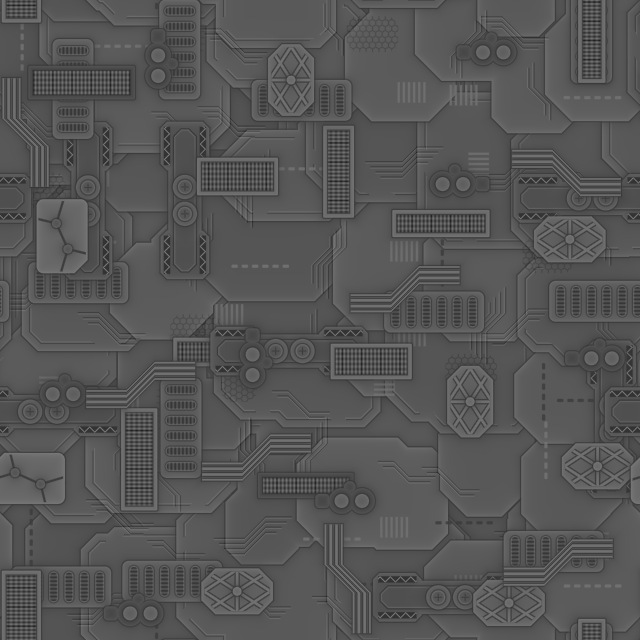
This texture map is drawn by a Shadertoy shader. Its source:

```glsl
// Grey sci-fi hull plating: chamfered panels, circuit traces and machine parts.
// Each layer scatters parts on a jittered, wrapping grid; distance functions
// shape them, and light rims with dark halos give the embossed relief.
float px; // edge smoothing width
vec3 hash3(vec2 c) {
    vec3 p = fract(c.xyx * vec3(.1031, .103, .0973));
    p += dot(p, p.yxz + 33.33);
    return fract((p.xxy + p.yzz) * p.zyx);
}
float fill(float d) { return clamp(.5 - d / px, 0., 1.); }
float box(vec2 p, vec2 b, float r) {
    p = abs(p) - b + r;
    return length(max(p, 0.)) + min(max(p.x, p.y), 0.) - r;
}
float chamfer(vec2 p, vec2 b, float cut) {
    p = abs(p) - b;
    return max(max(p.x, p.y), (p.x + p.y + cut) * .7071);
}
float segment(vec2 p, vec2 a, vec2 b) {
    p -= a; b -= a;
    return length(p - b * clamp(dot(p, b) / dot(b, b), 0., 1.));
}
// Raised body: dark halo, light rim, thin dark outline
void plate(inout float g, float d, float tone) {
    g = mix(g, .25, .5 * exp(-max(d, 0.) / .007));
    float rim = .055 * exp(min(d, 0.) / .004) + .025 * exp(min(d, 0.) / .02);
    g = mix(g, tone + rim, fill(d));
    g = mix(g, .2, .65 * fill(abs(d - .001) - .0008));
}
// Thin groove with a lit edge
void engrave(inout float g, float d, float mask) {
    g += mask * (.07 * fill(abs(d + .0022) - .0008) - .1 * fill(abs(d) - .0008));
}
void strut(inout float g, float d, float mask) {
    g = mix(g, .24, mask * fill(d - .0042));
    g = mix(g, .44, mask * fill(d - .0022));
}
void panel(inout float g, vec2 q, vec3 k, float size) {
    vec2 b = size * (.4 + .35 * k.xy);
    float d = chamfer(q, b, size * .25);
    d = min(d, chamfer(q - b * (k.yz - .5) * 1.6, b.yx * .8, size * .15));
    plate(g, d, .325 + .035 * k.z);
    if (k.x > .5) engrave(g, d + .012, step(.2, fract(q.x * 9. + q.y * 5.)));
}
// Bent traces, dashes, ladders and honeycomb
void detail(inout float g, vec2 q, vec3 k) {
    if (k.x < .5) {
        float y = q.y + clamp(q.x, -.02, .02 * k.y);
        float row = clamp(floor(y / .008 + .5), -1., floor(k.z * 3.));
        engrave(g, y - row * .008, fill(abs(q.x) - .045 - .008 * row));
    } else if (k.x < .7) {
        float d = box(vec2(mod(q.x, .016) - .008, q.y), vec2(.005, .0025), .002);
        g = mix(g, k.z > .5 ? .23 : .46, .8 * fill(max(d, abs(q.x) - .048)));
    } else if (k.x < .86) {
        float bars = abs(mod(q.x, .008) - .004) - .0018;
        g = mix(g, .45, .8 * fill(max(bars, box(q, vec2(.024, .016), 0.))));
    } else {
        vec2 s = vec2(.01, .01732), a = mod(q, s) - s * .5, b = mod(q + s * .5, s) - s * .5;
        vec2 m = abs(dot(a, a) < dot(b, b) ? a : b);
        float comb = 1. - fill(max(m.x, dot(m, vec2(.5, .866))) - .0042);
        g -= .07 * comb * fill(chamfer(q, vec2(.04, .028), .012));
    }
}
// Waisted block with twin dials and zigzag bands
void engine(inout float g, vec2 q) {
    vec2 a = abs(q), c = vec2(a.x - .021, q.y);
    float ends = chamfer(a - vec2(.085, 0), vec2(.038, .038), .01);
    plate(g, min(ends, box(q, vec2(.1, .026), 0.)), .305);
    engrave(g, chamfer(q, vec2(.112, .018), .012), 1.);
    float zig = abs(abs(fract(q.x / .016) - .5) * .016 - a.y + .024) - .0012;
    g = mix(g, mix(.2, .46, fill(zig)), fill(box(a - vec2(.085, .028), vec2(.03, .005), 0.)));
    plate(g, length(c) - .019, .32);
    engrave(g, length(c) - .012, 1.);
    engrave(g, min(abs(c.x), abs(c.y)), fill(length(c) - .006));
}
void grille(inout float g, vec2 q, vec3 k) {
    vec2 b = vec2(.055 + .03 * k.x, .018 + .014 * k.y);
    plate(g, box(q, b, .002), k.z > .5 ? .25 : .38);
    float d = box(q, b - .007, 0.), mesh = .32 + .08 * cos(q.x * 1047.) + .05 * cos(q.y * 785.);
    g = mix(g, mesh - .07 * fill(abs(mod(q.x, .03) - .015) - .001), fill(d));
    g = mix(g, .2, .7 * fill(abs(d) - .001));
}
void vent(inout float g, vec2 q) {
    plate(g, box(q, vec2(.078, .032), .01), .34);
    float slot = box(vec2(mod(q.x, .024) - .012, q.y), vec2(.006, .023), .006);
    g = mix(g, .27 + .06 * cos(q.y * 1047.), fill(max(slot, abs(q.x) - .072)));
    engrave(g, slot - .002, fill(abs(q.x) - .072));
}
void truss(inout float g, vec2 q) {
    vec2 a = abs(q);
    float d = chamfer(q, vec2(.056, .036), .022), bars = min(segment(a, vec2(0), vec2(.05, .032)), a.x);
    plate(g, d, .37);
    strut(g, min(bars, segment(a, vec2(.052, 0), vec2(0, .034))), fill(d + .005));
    plate(g, length(q) - .007, .38);
}
// Rounded lid with seams meeting at two nodes
void tank(inout float g, vec2 q) {
    float d = max(box(q, vec2(.058, .04), .011), (q.x + q.y - .077) * .7071);
    plate(g, d, .395);
    vec2 n = vec2(.02, .009), s = q.x + q.y * .4 > 0. ? q : -q;
    float seam = min(segment(s, vec2(0), n), segment(s, n, vec2(.03, .05)));
    seam = min(seam, segment(s, n, vec2(.07, -.006)));
    g = mix(g, .24, fill(max(seam - .0018, d + .003)));
    plate(g, length(s - n) - .007, .3);
}
void connector(inout float g, vec2 q) {
    vec2 c = vec2(abs(q.x) - .016, q.y);
    float d = min(length(c) - .02, length(q - vec2(.003, .022)) - .009);
    plate(g, min(d, box(q - vec2(.046, 0), vec2(.011, .011), .006)), .26);
    plate(g, length(c) - .011, .35);
}
void pipes(inout float g, vec2 q) {
    float y = q.y + clamp(q.x, -.022, .022), d = max(abs(y) - .014, abs(q.x) - .085);
    plate(g, d, .33);
    strut(g, abs(mod(y, .009) - .0045), fill(d));
}
// Draws the parts of the nearby cells of an n by n grid
void scatter(inout float g, vec2 uv, float n, int layer) {
    for (int t = 0; t < 9; t++) {
        vec2 c = floor(uv * n) + vec2(t % 3 - 1, t / 3 - 1), id = mod(c, n) + 19. * float(layer);
        vec3 h = hash3(id + 3.), k = hash3(id + 71.);
        vec2 q = uv - (c + .5 + .6 * (h.xy - .5)) / n;
        if (h.z < .4) q = q.yx;
        if (k.z > .5) q.x = -q.x;
        float kind = fract(h.z * 7. + k.x * 3.) + (layer == 4 ? 1. : 0.);
        if (layer < 2) panel(g, q, k, 1. / n);
        else if (layer == 2) detail(g, q, k);
        else if (kind < .17) truss(g, q);
        else if (kind < .28) tank(g, q);
        else if (kind < .45) connector(g, q);
        else if (kind < .6) pipes(g, q);
        else if (kind < .74) grille(g, q, k);
        else if (kind > 1.64) vent(g, q);
        else if (kind > 1.44) grille(g, q, k);
        else if (kind > 1.08) engine(g, q);
    }
}
void mainImage(out vec4 fragColor, in vec2 fragCoord) {
    float side = min(iResolution.x, iResolution.y), grey = .335;
    vec2 uv = fragCoord / side;
    px = 1.2 / side;
    scatter(grey, uv, 4., 0);
    scatter(grey, uv, 6., 1);
    scatter(grey, uv, 9., 2);
    scatter(grey, uv, 5., 4);
    scatter(grey, uv, 6., 5);
    fragColor = vec4(vec3(clamp(grey, .12, .58)), 1);
}
```
